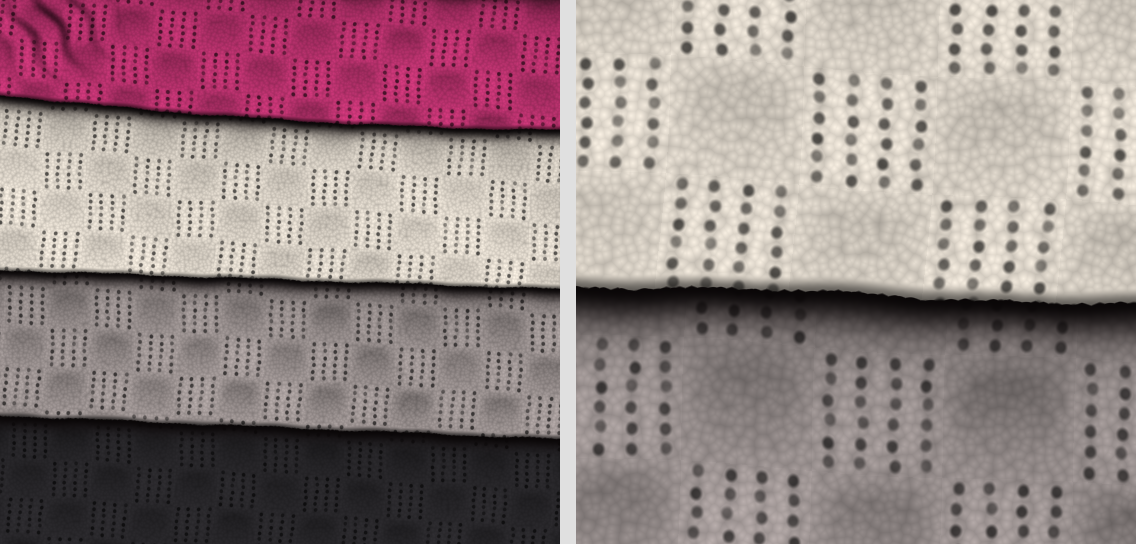
Left, the full canvas; right, a detail of the centre.
Reproduce this texture procedurally as a Shadertoy shader.

```glsl
// Four overlapping strips of plush cloth, each embossed with a tilted checkerboard
// of soft puffs and perforated squares. Each strip is drawn bottom to top, cut at
// its hem, and shaded by the fold above it; cellular noise gives the pile.

struct Cloth {
    vec3 color;
    vec3 hem;      // lower edge: a + b x + c x^2, measured down from the top
    vec2 anchor;   // centre of one perforated square, in tilted coordinates
    vec2 cell;     // size of one checker square
    float tilt;    // slope of the checker rows
    float relief;  // contrast between puffs and squares
};

// All lengths are fractions of the canvas width.
const Cloth CLOTHS[4] = Cloth[4](
    Cloth(vec3(0.71, 0.19, 0.42), vec3(0.169, 0.115, -0.052),
          vec2(0.566, 0.100), vec2(0.0815, 0.0710), 0.070, 0.10),
    Cloth(vec3(0.85, 0.82, 0.775), vec3(0.482, 0.034, 0.0),
          vec2(0.4535, 0.297), vec2(0.0797, 0.0705), 0.066, 0.05),
    Cloth(vec3(0.60, 0.565, 0.56), vec3(0.742, 0.042, 0.0),
          vec2(0.4665, 0.6147), vec2(0.0780, 0.0735), 0.054, 0.10),
    Cloth(vec3(0.155, 0.15, 0.163), vec3(2.0, 0.0, 0.0),
          vec2(0.4755, 0.8496), vec2(0.0751, 0.0675), 0.060, 0.10));

const vec3  TOP_FOLD = vec3(-0.05, 0.036, 0.0);     // fold just above the canvas
const vec3  SHADOW_COLOR = vec3(0.075, 0.05, 0.055);
const vec2  HOLES = vec2(4.0, 6.0);                 // columns and rows per square
const vec2  HOLE_RADIUS = vec2(0.19, 0.34);         // in units of the hole spacing
const float HOLE_DEPTH = 0.50;
const float FOLD_SHADOW = 0.019;
const float SOFT_SHADOW = 0.045;
const float HEM_ROLL = 0.009;
const float PILE_SCALE = 175.0;
const float PILE_DEPTH = 0.20;
const float PI = 3.14159;

vec2 hash2(vec2 p) {
    vec3 q = fract(p.xyx * vec3(0.1031, 0.1030, 0.0973));
    q += dot(q, q.yzx + 33.33);
    return fract((q.xx + q.yz) * q.zy);
}

// Distance to the nearest scattered point.
float cellular(vec2 p) {
    vec2 id = floor(p), f = p - id;
    float nearest = 2.0;
    for (int y = -1; y <= 1; y++)
        for (int x = -1; x <= 1; x++) {
            vec2 o = vec2(x, y);
            nearest = min(nearest, length(o + hash2(id + o) - f));
        }
    return nearest;
}

// Layered sines, about -1 to 1.
float blotches(vec2 p) {
    return 0.5 * sin(p.x * 9.0 + 2.0 * sin(p.y * 7.0))
         + 0.3 * sin(p.y * 23.0 - p.x * 17.0 + sin(p.x * 31.0))
         + 0.2 * sin(p.x * 47.0 + p.y * 39.0);
}

float hemLine(vec3 k, float x) {
    return k.x + x * (k.y + k.z * x) + 0.0013 * sin(x * 24.0) + 0.0007 * sin(x * 71.0 + 1.0);
}

// Brightness of the embossed checker.
float emboss(Cloth c, vec2 p) {
    vec2 uv = vec2(p.x + c.tilt * p.y, p.y - c.tilt * p.x);
    uv += 0.0015 * sin(uv.yx * 28.0 + vec2(0.0, 2.0));
    vec2 q = (uv - c.anchor) / c.cell + 0.5;
    vec2 id = floor(q), f = q - id;
    float checker = clamp(1.6 * sin(PI * q.x) * sin(PI * q.y), -1.0, 1.0);
    float puff = max(-checker, 0.0);
    float vary = 0.6 + 0.8 * hash2(id + 40.0).x;
    float tone = 1.0 + 0.6 * c.relief * checker
               - c.relief * vary * puff * 1.6 * smoothstep(0.85, 0.1, f.y);

    // Perforations, slightly uneven, with raised ribs between the columns
    if (mod(id.x + id.y, 2.0) < 0.5) {
        vec2 h = f * HOLES, holeId = floor(h);
        vec2 rnd = hash2(holeId + id * HOLES + 90.0);
        vec2 d = (h - holeId - 0.5 - (rnd - 0.5) * vec2(0.12, 0.16)) / HOLE_RADIUS;
        float hole = 1.0 - smoothstep(0.5, 1.25, length(d));
        tone *= 1.0 - 0.035 * cos(2.0 * PI * (h.x - 0.5));
        tone *= 1.0 - HOLE_DEPTH * (0.75 + 0.5 * rnd.y) * hole;
    }
    return tone;
}

// Diagonal creases in the upper left corner.
float creases(vec2 p) {
    vec2 r = (p - vec2(0.095, 0.045)) / vec2(0.085, 0.075);
    float s = 0.85 * p.x - 0.5 * p.y + 0.008 * sin(p.y * 55.0 + p.x * 20.0);
    return exp(-dot(r, r)) * pow(0.5 + 0.5 * sin(s * 125.0), 3.0);
}

void mainImage(out vec4 fragColor, in vec2 fragCoord) {
    vec2 p = vec2(fragCoord.x, iResolution.y - fragCoord.y) / iResolution.x;
    float pixel = 1.0 / iResolution.x;
    float pile = cellular(p * PILE_SCALE) - 0.45;
    float light = 1.0 - PILE_DEPTH * pile + 0.035 * blotches(p);
    vec3 color = vec3(0.0);

    for (int i = 3; i >= 0; i--) {
        Cloth c = CLOTHS[i];
        vec3 foldAbove = i > 0 ? CLOTHS[max(i - 1, 0)].hem : TOP_FOLD;
        float below = max(p.y - hemLine(foldAbove, p.x), 0.0);
        float inside = hemLine(c.hem, p.x) - p.y + 0.002 * pile;

        float tone = light * emboss(c, p) * mix(0.5, 1.0, smoothstep(0.0, HEM_ROLL, inside));
        if (i == 0) tone *= 1.0 - 0.6 * creases(p);
        float shadow = exp(-pow(below / FOLD_SHADOW, 2.0));
        tone *= 1.0 - 0.25 * exp(-below / SOFT_SHADOW);
        vec3 cloth = mix(c.color * tone, SHADOW_COLOR * (1.0 - 0.5 * shadow), shadow);
        color = mix(color, cloth, smoothstep(-pixel, pixel, inside));
    }
    fragColor = vec4(clamp(color, 0.0, 1.0), 1.0);
}
```
